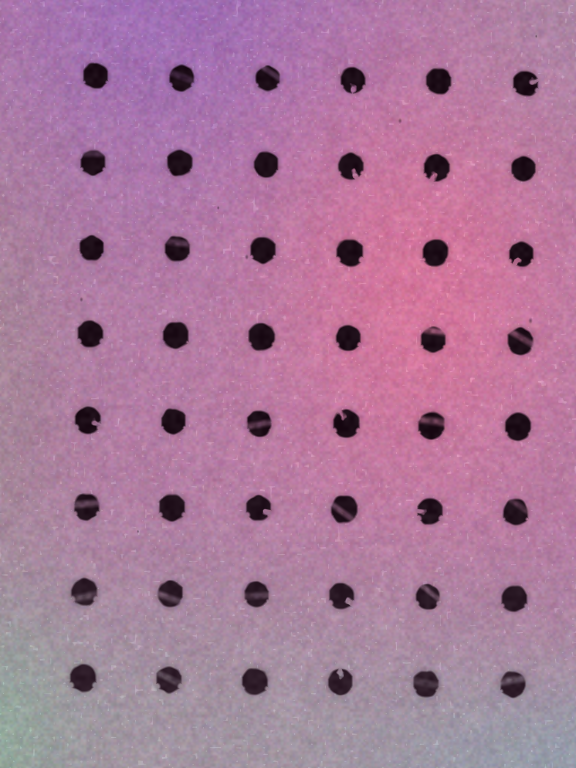
Give the GLSL for this pattern, as a WebGL 2 fragment shader.

```glsl
#version 300 es
precision highp float;
// A slightly skewed 6 by 8 grid of worn dark dots on a grainy pink and violet sheet.
#define GRID vec2(6.0, 8.0)
#define ORIGIN vec2(0.1435, 0.156)
#define STEP_X vec2(0.1493, -0.0023)
#define STEP_Y vec2(0.0031, 0.1493)
#define RADIUS 0.0228
#define SOFT 0.0026
#define JITTER 0.0025
#define GRAIN 0.075
#define GLINT_SHARE 0.42
#define CHIP_SHARE 0.3
#define INK vec3(0.105, 0.045, 0.085)

uniform vec2 u_resolution;
out vec4 outColor;

float hash(vec2 p) {
  vec3 q = fract(p.xyx * vec3(0.1031, 0.1030, 0.0973));
  q += dot(q, q.yzx + 33.33);
  return fract((q.x + q.y) * q.z);
}

float noise(vec2 p) {
  vec2 i = floor(p), f = fract(p);
  f = f * f * (3.0 - 2.0 * f);
  return mix(mix(hash(i), hash(i + vec2(1, 0)), f.x),
             mix(hash(i + vec2(0, 1)), hash(i + vec2(1, 1)), f.x), f.y);
}

// Soft round patch of light, 1 at its centre
float glow(vec2 p, vec2 centre, vec2 size) {
  vec2 d = (p - centre) / size;
  return exp(-dot(d, d));
}

vec3 sheet(vec2 p) {
  vec3 c = vec3(0.70, 0.485, 0.64);
  c = mix(c, vec3(0.61, 0.42, 0.72), 0.85 * glow(p, vec2(0.30, 1.36), vec2(0.36, 0.36)));
  c = mix(c, vec3(0.85, 0.46, 0.61), 0.9 * glow(p, vec2(0.73, 0.82), vec2(0.26, 0.36)));
  c = mix(c, vec3(0.67, 0.54, 0.65), 0.7 * glow(p, vec2(1.02, 1.33), vec2(0.20, 0.20)));
  c = mix(c, vec3(0.63, 0.53, 0.58), 0.8 * glow(p, vec2(-0.03, 0.62), vec2(0.14, 0.42)));
  // Grey lower part with green and blue corners
  c = mix(c, vec3(0.63, 0.585, 0.63), 0.95 * smoothstep(0.60, 0.08, p.y + 0.13 * p.x));
  c = mix(c, vec3(0.55, 0.67, 0.60), 0.8 * glow(p, vec2(-0.03, 0.05), vec2(0.15, 0.20)));
  c = mix(c, vec3(0.57, 0.63, 0.68), 0.7 * glow(p, vec2(1.0, 0.0), vec2(0.30, 0.13)));

  // Mottling and coloured grain
  c += 0.025 * (noise(p * 24.0) - 0.5);
  float fine = noise(p * 210.0) + noise(p * 110.0 + 17.0) - 1.0;
  vec3 tint = vec3(noise(p * 190.0 + 31.0), noise(p * 190.0 + 57.0), noise(p * 190.0 + 83.0)) - 0.5;
  c += GRAIN * (0.6 * fine + 0.6 * tint);
  float sparkle = smoothstep(0.83, 1.0, noise(p * 170.0 + 120.0));
  return c + sparkle * vec3(0.07, 0.09, 0.08);
}

// Dot coverage in x, pale wear in y; q is measured in radii
vec2 wornDot(vec2 q, vec2 id) {
  float soft = SOFT / RADIUS;
  float seed = hash(id + 3.7);
  float rim = 1.0 + 0.14 * (noise(q * 2.2 + id * 9.0) - 0.5);
  float d = max(length(q) - rim, abs(q.x) - 0.95);

  // Small nicks at both lower sides
  float nick = 0.12 + 0.16 * hash(id + 11.3);
  d = max(d, nick - length(vec2(abs(q.x) - 0.94, q.y + 0.55)));

  // Deep chip running in from the rim
  float angle = 6.2832 * hash(id + 21.9);
  vec2 dir = vec2(cos(angle), sin(angle));
  vec2 r = vec2(dot(q, dir), dot(q, vec2(-dir.y, dir.x)));
  float ragged = 0.25 * (noise(q * 4.0 + id * 5.0) - 0.5);
  float chip = length(vec2(min(r.x - 0.55, 0.0), r.y)) - 0.19 + ragged;
  if (seed < CHIP_SHARE) d = max(d, -chip);

  // Diagonal glint or smear where the ink is thin
  float offset = 0.9 * hash(id + 41.3) - 0.3;
  float tilt = q.y * 0.8 + q.x * (hash(id + 5.1) - 0.35);
  float band = smoothstep(0.36, 0.04, abs(tilt - offset));
  float worn = step(1.0 - GLINT_SHARE, seed) * (0.35 + 0.4 * hash(id + 61.7));
  float wear = band * worn * (0.55 + 0.6 * noise(q * 3.0 + id * 7.0));
  return vec2(smoothstep(soft, -soft, d), wear);
}

void main() {
  vec2 p = gl_FragCoord.xy / u_resolution * vec2(1.0, 4.0 / 3.0);
  vec3 ground = sheet(p);
  vec3 color = ground;

  // Sparse dust specks
  for (int i = 0; i < 7; i++) {
    float k = float(i);
    vec2 at = vec2(hash(vec2(k, 71.0)), 1.333 * hash(vec2(k, 92.0)));
    float size = 0.002 + 0.003 * hash(vec2(k, 13.0));
    color *= 1.0 - 0.35 * smoothstep(size, 0.0, length((p - at) * vec2(1.0, 0.7)));
  }

  // Nearest dot of the skewed grid
  mat2 lattice = mat2(STEP_X, STEP_Y);
  vec2 id = clamp(round(inverse(lattice) * (p - ORIGIN)), vec2(0.0), GRID - 1.0);
  vec2 shift = JITTER * (vec2(hash(id + 0.3), hash(id + 8.6)) - 0.5);
  vec2 q = (p - ORIGIN - lattice * id - shift) / RADIUS;
  q /= 0.94 + 0.1 * hash(id + 33.0);
  vec2 dot_ = wornDot(q, id);

  // Ink is paler and greyer towards the bottom rows
  vec3 ink = INK + vec3(0.07, 0.06, 0.07) * smoothstep(3.0, 0.0, id.y);
  ink += 0.05 * (noise(q * 2.5 + id * 3.0) - 0.5);
  ink = mix(ink, ground * 0.85, clamp(dot_.y, 0.0, 0.8));
  color *= 1.0 - 0.12 * smoothstep(1.45, 0.9, length(q));
  color = mix(color, ink, dot_.x);
  outColor = vec4(clamp(color, 0.0, 1.0), 1.0);
}
```
